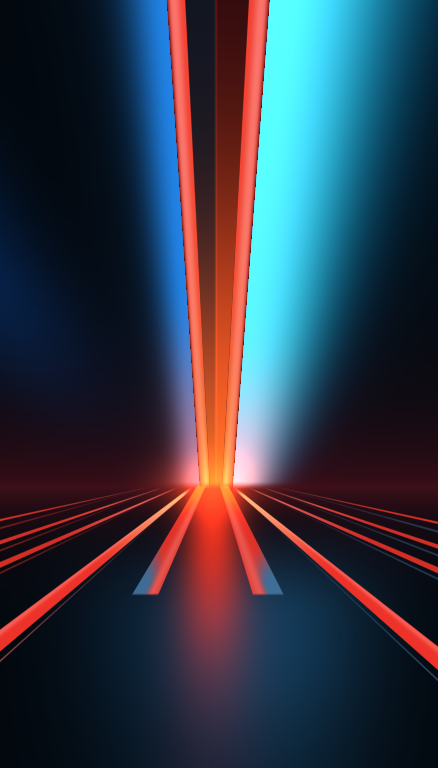
This background is drawn by a WebGL 2 fragment shader. Its source:

```glsl
#version 300 es
precision highp float;
// Glowing red pillars between blue light curtains, above a floor of converging rails.
uniform vec2 u_resolution;
out vec4 outColor;

const vec2 VANISH = vec2(-0.008, -0.132);
const vec3 NIGHT = vec3(0.008, 0.028, 0.05);
const vec3 RED = vec3(0.93, 0.2, 0.16);
const vec3 SALMON = vec3(0.98, 0.45, 0.42);
const vec3 ORANGE = vec3(1.0, 0.5, 0.17);
const vec3 CYAN = vec3(0.33, 0.91, 0.99);
const vec3 BLUE = vec3(0.12, 0.49, 0.86);
const vec3 STEEL = vec3(0.26, 0.45, 0.62);

float bell(float x, float width) {
  return exp(-x * x / (width * width));
}

// Smooth coverage of the interval lo..hi
float band(float x, float lo, float hi, float soft) {
  return smoothstep(lo - soft, lo + soft, x) * (1.0 - smoothstep(hi - soft, hi + soft, x));
}

// Widening ray: offset in half widths, coverage, position along
vec3 ray(vec2 p, vec2 a, vec2 b, float halfWidth, float soft) {
  vec2 dir = normalize(b - a);
  float along = dot(p - a, dir) / length(b - a);
  float offset = dot(p - a, vec2(-dir.y, dir.x));
  float w = halfWidth * (0.12 + 0.88 * max(along, 0.0));
  float cover = band(offset, -w, w, soft) * smoothstep(0.0, 0.06, along);
  return vec3(offset / w, cover * min(1.0, w / soft), along);
}

// Light beside the pillars; h runs from horizon to top
vec3 curtains(vec2 p, float h, float leftEdge, float rightEdge) {
  float dl = max(leftEdge - p.x, 0.0);
  float dr = max(p.x - rightEdge, 0.0);
  float low = 1.0 - smoothstep(0.02, 0.42, h);
  float slant = dot(p - vec2(-0.285, 0.1), vec2(0.85, 0.53));
  vec3 col = NIGHT + vec3(0.005, 0.1, 0.23) * bell(slant, 0.085) * smoothstep(0.0, 0.45, h);

  float leftWidth = mix(0.026, 0.052, h);
  vec3 leftTint = mix(BLUE, vec3(0.58, 0.44, 0.53), low);
  float leftGlow = 0.86 * bell(dl, leftWidth) + 0.13 * bell(dl, leftWidth * 2.3);
  col += (1.0 - step(leftEdge, p.x)) * leftTint * leftGlow;

  vec3 spread = mix(0.045, 0.158, pow(h, 0.62)) * vec3(0.78, 1.0, 1.06);
  vec3 fall = exp(-pow(vec3(dr) / spread, vec3(2.3)));
  vec3 rightTint = mix(CYAN, vec3(0.82, 0.74, 0.82), low * low);
  vec3 teal = vec3(0.015, 0.1, 0.14) * bell(dr, 0.26) * h;
  col += step(rightEdge, p.x) * (rightTint * fall + teal);
  return col + vec3(0.21, 0.025, 0.04) * exp(-h * 7.5);
}

// Pillar; u runs from its outer to its inner edge
vec3 pillar(float u, float h) {
  vec3 col = mix(RED, SALMON, bell(u - 0.38, 0.38));
  col = mix(col, vec3(0.38, 0.06, 0.1), 0.7 * bell(u, 0.13));
  col = mix(col, vec3(1.0, 0.27, 0.2), 0.5 * bell(u - 1.0, 0.15));
  vec3 hot = mix(ORANGE, vec3(1.0, 0.78, 0.38), bell(u - 0.65, 0.28));
  return mix(col, hot, exp(-h * 3.8) * (0.45 + 0.5 * u));
}

// Dark gap between the pillars, heated from below
vec3 gap(float x, float h, float soft) {
  float right = smoothstep(-soft, soft, x);
  vec3 top = mix(vec3(0.06, 0.08, 0.13), vec3(0.15, 0.025, 0.045), right);
  vec3 warm = mix(vec3(0.78, 0.25, 0.13), vec3(0.98, 0.32, 0.14), right);
  vec3 col = mix(top, warm, bell(h, mix(0.42, 0.6, right)));
  col = mix(col, ORANGE, 0.8 * exp(-h * 4.5));
  return col + vec3(0.16, 0.05, 0.04) * bell(x, soft * 1.5);
}

// Floor sheen; depth is the drop below the horizon
vec3 ground(float x, float depth, float q) {
  float sheen = smoothstep(0.02, 0.18, depth) * (1.0 - 0.45 * smoothstep(0.2, 0.4, depth));
  vec3 col = NIGHT + vec3(0.06, 0.19, 0.28) * sheen * bell(x - 0.075, 0.13);
  col += vec3(0.025, 0.08, 0.125) * sheen * bell(x + 0.08, 0.12);
  col += vec3(0.24, 0.035, 0.05) * exp(-depth * 22.0);
  float spill = bell(q, 0.03 + 0.1 * depth);
  col = mix(col, vec3(1.0, 0.21, 0.13), spill * bell(depth, 0.19));
  return col + vec3(0.23, 0.03, 0.05) * spill * smoothstep(0.05, 0.2, depth) * exp(-depth * 3.5);
}

// Rails mirrored about the vanishing point
vec3 rails(vec3 col, vec2 m, float right, float soft) {
  for (int i = 0; i < 3; i++) {
    float k = float(i);
    vec2 a = vec2(0.082 - 0.019 * k, VANISH.y - 0.002);
    vec2 b = vec2(0.285, -0.179 - 0.03 * k);
    vec3 r = ray(m, a, b, 0.0014 + 0.0011 * k, soft);
    col = mix(col, mix(SALMON, RED, smoothstep(0.0, 0.7, r.z)), r.y * 0.88);
    float edge = ray(m, a, b - vec2(0.0, 0.011), 0.0012, soft).y;
    col = mix(col, mix(RED, STEEL, right), edge * 0.42);
  }
  vec2 a = vec2(0.026, VANISH.y - 0.002);
  vec2 b = vec2(0.285, -0.34 - 0.01 * right);
  vec3 r = ray(m, a, b, 0.0115, soft);
  vec3 tint = mix(RED, SALMON, 0.65 * bell(r.x - 0.75, 0.35));
  tint = mix(vec3(1.0, 0.67, 0.48), tint, smoothstep(0.05, 0.5, r.z));
  col = mix(col, tint, r.y);
  float under = ray(m, a, b - vec2(0.0, 0.028), 0.001, soft).y;
  return mix(col, mix(SALMON, STEEL, right), under * 0.6);
}

// Short blades with blue tips
vec3 blade(vec3 col, float q, float depth, float right, float soft) {
  float t = depth / 0.142;
  float inner = mix(0.009, 0.071 - 0.019 * right, t);
  float outer = mix(0.02, 0.105 - 0.013 * right, t);
  float u = (q - inner) / (outer - inner);
  vec3 tint = mix(RED, SALMON, 0.6 * bell(u - 0.25, 0.25));
  float facet = smoothstep(0.62, 0.95, t + 0.25 * (u - 0.5)) * smoothstep(0.25, 0.6, u);
  tint = mix(ORANGE, mix(tint, STEEL, facet), smoothstep(0.0, 0.3, t));
  return mix(col, tint, band(q, inner, outer, soft) * band(t, 0.0, 1.0, 0.015) * 0.92);
}

void main() {
  vec2 p = (gl_FragCoord.xy - 0.5 * u_resolution) / u_resolution.y;
  float soft = max(0.001, 0.8 / u_resolution.y);
  float h = max(p.y - VANISH.y, 0.0) / (0.5 - VANISH.y);
  float depth = max(VANISH.y - p.y, 0.0);
  float q = abs(p.x - VANISH.x);
  float right = smoothstep(-0.006, 0.006, p.x - VANISH.x);
  // Pillars: outer and inner edges
  vec2 l = mix(vec2(-0.025, -0.012), vec2(-0.068, -0.044), h);
  vec2 r = mix(vec2(0.018, 0.004), vec2(0.066, 0.039), h);
  vec3 upper = curtains(p, h, l.x, r.x);
  upper = mix(upper, gap(p.x + 0.004, h, soft), band(p.x, l.y, r.y, soft));
  upper = mix(upper, pillar((p.x - l.x) / (l.y - l.x), h), band(p.x, l.x, l.y, soft));
  upper = mix(upper, pillar((p.x - r.x) / (r.y - r.x), h), band(p.x, r.y, r.x, soft));
  vec3 lower = rails(ground(p.x, depth, q), vec2(q, p.y), right, soft);
  lower = blade(lower, q, depth, right, soft);
  // Horizon join and hot core
  vec3 col = mix(lower, upper, smoothstep(-0.006, 0.006, p.y - VANISH.y));
  float core = bell(q, 0.06) * bell(p.y - VANISH.y, 0.035);
  outColor = vec4(min(col + vec3(0.55, 0.17, 0.05) * core, 1.0), 1.0);
}
```
